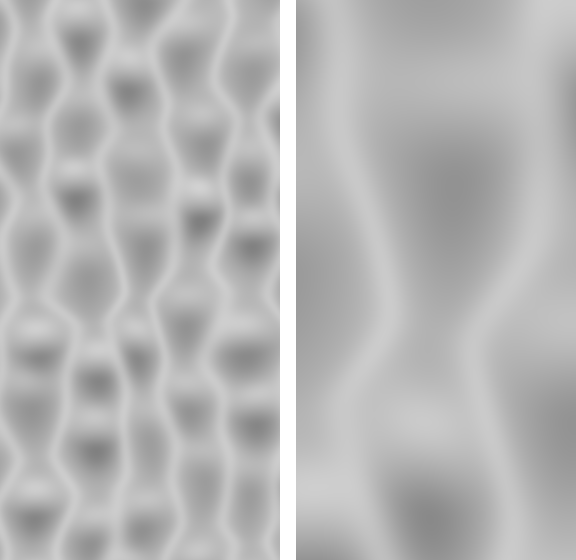
Left, the full canvas; right, a detail of the centre.
A Shadertoy shader for this texture:

```glsl
// Soft grey relief of staggered teardrop dimples between wavy pale ridges.

vec2 hash2(vec2 p) {
    vec3 q = fract(p.xyx * vec3(0.1031, 0.1030, 0.0973));
    q += dot(q, q.yzx + 33.33);
    return fract((q.xx + q.yz) * q.zy);
}

float noise(vec2 p) {
    vec2 i = floor(p), f = fract(p);
    f = f * f * (3.0 - 2.0 * f);
    return mix(mix(hash2(i).x, hash2(i + vec2(1, 0)).x, f.x),
               mix(hash2(i + vec2(0, 1)).x, hash2(i + vec2(1, 1)).x, f.x), f.y);
}

// Shading of one drop: pale cap, dark smile below it, fading tail.
float dropShade(vec2 d, vec2 rnd) {
    float depth = mix(0.07, 0.18, rnd.x);
    float tail = mix(0.13, 0.07, rnd.x);
    float v = d.y + 0.03 - 2.5 * d.x * d.x;
    float reach = v > 0.0 ? mix(0.075, 0.045, rnd.x) : tail;
    float smile = exp(-pow(d.x / 0.095, 2.0) - pow(v / reach, 2.0));
    float cap = exp(-pow(d.x / 0.065, 2.0) - pow((d.y - 0.09) / 0.05, 2.0));
    float column = exp(-pow(d.x / 0.05, 2.0));
    return 0.085 * cap * (0.4 + rnd.x) - depth * smile - 0.02 * column;
}

void mainImage(out vec4 fragColor, in vec2 fragCoord) {
    vec2 p = fragCoord / iResolution.x;

    // Gentle sideways sway of the ridges
    p.x += 0.07 * (noise(p * vec2(3.0, 4.0) + 7.0) - 0.5);
    p.y += 0.05 * (noise(p * 3.0 + 31.0) - 0.5);

    // Softly blended drops in staggered columns
    vec2 spacing = vec2(0.2, 0.31);
    float total = 0.0, squares = 0.0, shade = 0.0;
    float baseColumn = floor(p.x / spacing.x);
    for (int i = -2; i <= 2; i++) {
        float column = baseColumn + float(i);
        float stagger = 0.5 * mod(column, 2.0) + 0.3 * hash2(vec2(column + 20.0, 3.0)).x;
        float baseRow = floor(p.y / spacing.y - stagger);
        float columnWeight = 0.0;
        for (int j = -2; j <= 2; j++) {
            vec2 id = vec2(column, baseRow + float(j));
            vec2 jitter = (hash2(id + 50.0) - 0.5) * vec2(0.35, 0.5);
            vec2 center = (id + 0.5 + vec2(0.0, stagger) + jitter) * spacing;
            vec2 d = p - center;
            vec2 s = d / vec2(0.2, 0.27);
            float w = exp(-6.5 * dot(s, s));
            columnWeight += w;
            shade += w * dropShade(d, hash2(id + 90.0));
        }
        total += columnWeight;
        squares += columnWeight * columnWeight;
    }

    // Ridges run only between columns, so tails stay open below
    float ridge = 1.0 - squares / (total * total);

    // Faint vertical streaks over the relief
    float streak = noise(p * vec2(14.0, 2.0) + 60.0) - 0.5;
    float grey = 0.715 + 0.165 * ridge + 1.15 * shade / total + 0.02 * streak;
    fragColor = vec4(vec3(clamp(grey, 0.5, 0.85)), 1.0);
}
```
